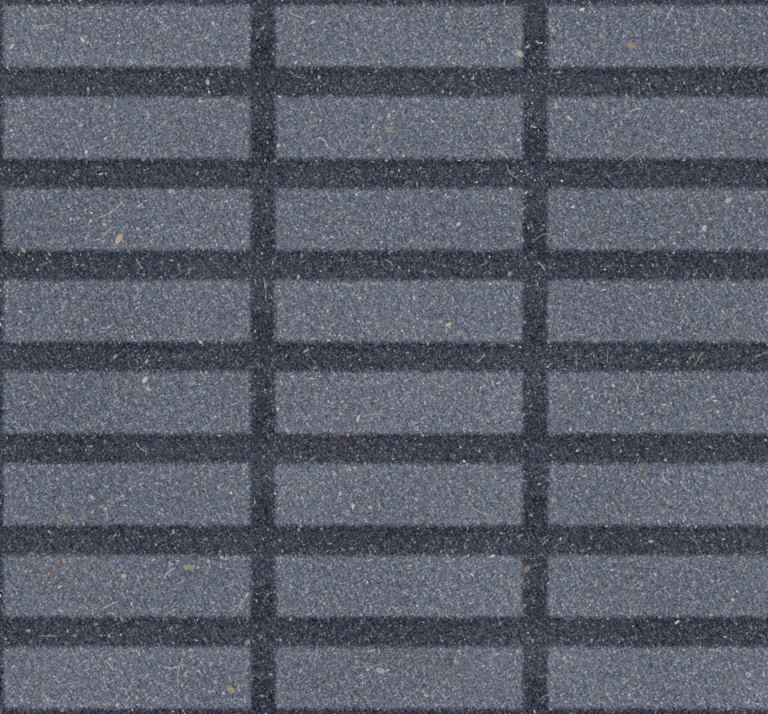
This texture is drawn by a Shadertoy shader. Its source:

```glsl
// Worn rubber mat: raised slate-grey bars in 3 columns and 8 rows, with grit and lint.

// Layout, in units of the canvas height
const vec2 PITCH = vec2(0.3813, 0.1284);
const vec2 BAR_SIZE = vec2(0.346, 0.0865);
const vec2 FIRST_BAR = vec2(0.1777, 0.0506);
const float CORNER = 0.004;
const float EDGE_SOFT = 0.0048;
const float EDGE_WOBBLE = 0.0028;

// Surface
const vec3 BAR_COLOR = vec3(0.398, 0.420, 0.470);
const vec3 GROOVE_COLOR = vec3(0.246, 0.265, 0.308);
const float BAR_GRAIN = 0.17;
const float GROOVE_GRAIN = 0.16;
const float BAR_VARIATION = 0.02;
const float GROOVE_SHADE = 0.035;

// Debris
const vec3 PALE = vec3(0.84, 0.85, 0.86);
const vec3 TAN = vec3(0.76, 0.66, 0.54);
const vec3 RUST = vec3(0.45, 0.32, 0.24);

vec4 hash4(vec2 p) {
    vec4 q = fract(p.xyxy * vec4(0.1031, 0.1030, 0.0973, 0.1099));
    q += dot(q, q.wzxy + 33.33);
    return fract((q.xxyz + q.yzzw) * q.zywx);
}

float gradientDot(vec2 cell, vec2 offset) {
    float a = 6.2832 * hash4(cell + 71.0).x;
    return dot(vec2(cos(a), sin(a)), offset);
}

float gradientNoise(vec2 p) {
    vec2 i = floor(p), f = p - i;
    vec2 u = f * f * f * (f * (f * 6.0 - 15.0) + 10.0);
    vec2 e = vec2(1.0, 0.0);
    return mix(mix(gradientDot(i, f), gradientDot(i + e, f - e), u.x),
               mix(gradientDot(i + e.yx, f - e.yx), gradientDot(i + 1.0, f - 1.0), u.x), u.y);
}

vec2 rotate(vec2 p, float a) {
    float c = cos(a), s = sin(a);
    return vec2(c * p.x + s * p.y, c * p.y - s * p.x);
}

float roundedBox(vec2 p, vec2 halfSize, float r) {
    vec2 d = abs(p) - halfSize + r;
    return length(max(d, 0.0)) + min(max(d.x, d.y), 0.0) - r;
}

vec3 debrisColor(float pick) {
    return pick < 0.6 ? mix(PALE, TAN, pick * 1.6) : mix(TAN, RUST, (pick - 0.6) * 1.8);
}

// Elongated grains, at most one per cell of a jittered grid
vec3 addGrit(vec3 col, vec2 p, float cells, float chance, float radius, float px) {
    p = rotate(p, 0.6);
    vec2 id = floor(p * cells);
    vec4 h = hash4(id + cells * 3.0), k = hash4(id + cells * 7.0 + 19.0);
    vec2 q = rotate((fract(p * cells) - mix(vec2(0.25), vec2(0.75), h.xy)) / cells, 6.2832 * h.z);
    q.x /= 1.0 + 1.2 * k.x;
    float d = length(q) - radius * (0.5 + 0.7 * k.y);
    float cover = smoothstep(px, -px, d) * step(h.w, chance);
    return mix(col, debrisColor(k.z), cover * (0.3 + 0.65 * k.w * k.w));
}

// Thin, slightly bent hairs, at most one per cell
vec3 addLint(vec3 col, vec2 p, float cells, float chance, float px) {
    vec2 id = floor(p * cells);
    vec4 h = hash4(id + cells * 5.0), k = hash4(id + cells * 11.0 + 43.0);
    vec2 q = rotate(fract(p * cells) - mix(vec2(0.42), vec2(0.58), h.xy), 6.2832 * h.z);
    q.y += (k.x - 0.5) * 3.0 * q.x * q.x;
    q.x = max(abs(q.x) - mix(0.10, 0.28, k.y), 0.0);
    float d = length(q) / cells - 0.0010;
    float cover = smoothstep(px, -px, d) * step(h.w, chance);
    return mix(col, debrisColor(k.z * 0.7), cover * (0.2 + 0.4 * k.w));
}

void mainImage(out vec4 fragColor, in vec2 fragCoord) {
    vec2 p = fragCoord / iResolution.y;
    float px = 0.8 / iResolution.y;

    // Bars on a regular grid, with soft, slightly ragged edges
    vec2 grid = (p - FIRST_BAR) / PITCH + 0.5;
    vec2 local = (fract(grid) - 0.5) * PITCH;
    float d = roundedBox(local, 0.5 * BAR_SIZE, CORNER);
    d += EDGE_WOBBLE * (0.6 * gradientNoise(p * 45.0) + gradientNoise(p * 230.0));
    float soft = max(EDGE_SOFT, px);
    float bar = smoothstep(soft, -soft, d);

    // Tone: per-bar shift, broad wear, and shade under each bar
    float wear = gradientNoise(p * 5.0) + 0.6 * gradientNoise(p * 17.0 + 8.0);
    vec3 barTone = BAR_COLOR + BAR_VARIATION * (hash4(floor(grid) + 5.0).x - 0.5) + 0.03 * wear;
    barTone += 0.012 * smoothstep(-0.02, 0.0, d);
    float below = smoothstep(-0.5 * PITCH.y, -0.5 * BAR_SIZE.y, local.y) * step(local.y, 0.0);
    vec3 grooveTone = GROOVE_COLOR + 0.025 * wear - GROOVE_SHADE * below;
    vec3 col = mix(grooveTone, barTone, bar);

    // Rubber grain: crumbs of several sizes and short slanted fibres
    vec2 slanted = rotate(p, 0.5) * vec2(240.0, 110.0);
    vec2 crossed = rotate(p, -0.9) * vec2(290.0, 150.0);
    float grain = 0.9 * gradientNoise(rotate(p, 0.35) * 330.0)
                + 0.55 * gradientNoise(slanted) + 0.5 * gradientNoise(crossed + 17.0)
                + 0.35 * gradientNoise(p * 85.0 + 31.0);
    grain += 0.8 * max(grain - 0.25, 0.0);
    col += grain * mix(GROOVE_GRAIN, BAR_GRAIN, bar);
    vec3 tint = vec3(1.0, 0.1, -1.0) * gradientNoise(rotate(p, 1.1) * 170.0 + 57.0);
    col += 0.035 * tint;

    // Rusty dust in a few patches
    float dust = smoothstep(0.42, 0.8, gradientNoise(p * 6.5 + 3.0) + 0.5 * gradientNoise(p * 90.0));
    col = mix(col, RUST, 0.35 * dust);

    // Scattered debris, from fine to coarse
    col = addGrit(col, p + 0.91, 170.0, 0.13, 0.0010, px);
    col = addGrit(col, p, 115.0, 0.13, 0.0013, px);
    col = addGrit(col, p + 0.37, 61.0, 0.14, 0.0018, px);
    col = addGrit(col, p + 0.71, 23.0, 0.07, 0.0034, px);
    col = addLint(col, p + 0.13, 23.0, 0.10, px);
    col = addLint(col, p + 0.53, 11.0, 0.10, px);

    fragColor = vec4(clamp(col, 0.0, 1.0), 1.0);
}
```
